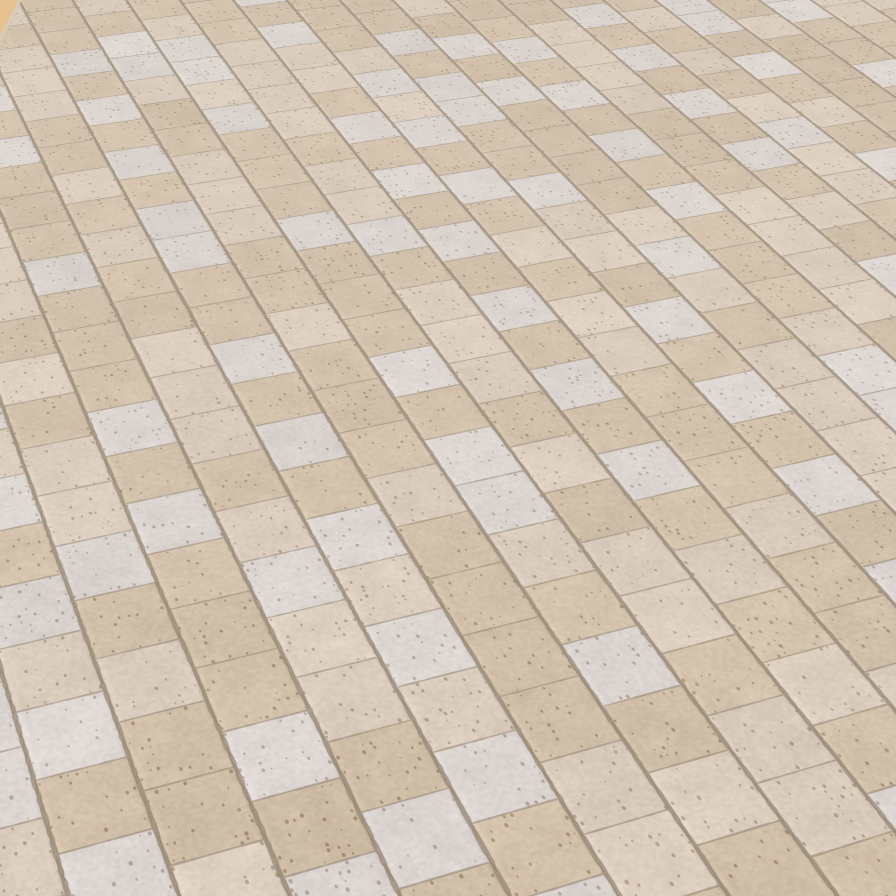
Give the GLSL for this texture, as a Shadertoy shader.

```glsl
// Running-bond stone paving in tan, cream and pale grey, seen in perspective.

#define VANISH vec2(-0.5104, -0.969)   // where the long joints meet, y downwards
#define LONG_JOINT 0.026               // half widths, as a share of one block
#define CROSS_JOINT 0.012
#define TAN vec3(0.820, 0.750, 0.665)
#define CREAM vec3(0.860, 0.803, 0.742)
#define PALE vec3(0.862, 0.832, 0.816)
#define GROUT vec3(0.585, 0.530, 0.460)
#define WOOD vec3(0.900, 0.760, 0.570)
#define PIT_CELLS 10.0
#define PIT_CHANCE 0.17
#define MOTTLE 0.045

float hash(vec2 p) {
    vec3 q = fract(p.xyx * 0.1031);
    q += dot(q, q.yzx + 33.33);
    return fract((q.x + q.y) * q.z);
}

float noise(vec2 p) {
    vec2 i = floor(p), f = fract(p);
    f = f * f * (3.0 - 2.0 * f);
    vec2 e = vec2(0.0, 1.0);
    return mix(mix(hash(i), hash(i + e.yx), f.x),
               mix(hash(i + e.xy), hash(i + e.yy), f.x), f.y);
}

// Canvas point (y downwards) to paving plane: x counts columns, y counts blocks.
vec2 toGround(vec2 p) {
    vec2 d = p - VANISH;
    float slope = d.x / d.y;
    float column = (slope - 0.4235) / (0.0632 - 0.0015 * slope);
    float along = 28.05 + 0.386 * column - 42.97 * (1.0 + 0.0015 * column) / d.y;
    return vec2(column, along);
}

// Pale blocks favour every other block of every other column.
vec3 blockColour(vec2 id) {
    float pick = hash(id + 71.3);
    vec2 odd = mod(id, 2.0);
    float pale = 0.09, cream = 0.50;
    if (odd.x < 0.5) {
        pale = odd.y < 0.5 ? 0.78 : 0.06;
        cream = odd.y < 0.5 ? 0.10 : 0.14;
    }
    vec3 colour = pick < pale ? PALE : pick < pale + cream ? CREAM : TAN;
    return colour + 0.030 * (hash(id + 17.9) - 0.5);
}

// Sparse weathered holes, one possible per small cell.
float pits(vec2 local, vec2 id, vec2 footprint) {
    vec2 p = local * PIT_CELLS;
    vec2 cell = floor(p), seed = cell + id * 37.0;
    vec2 centre = 0.3 + 0.4 * vec2(hash(seed + 5.1), hash(seed + 9.7));
    float radius = mix(0.10, 0.26, hash(seed + 2.3));
    float soft = PIT_CELLS * 0.5 * (footprint.x + footprint.y);
    float dist = length((p - cell - centre) * vec2(1.3, 0.9));
    float cover = clamp((radius - dist) / soft + 0.5, 0.0, 1.0);
    return cover * step(hash(seed), PIT_CHANCE);
}

void mainImage(out vec4 fragColor, in vec2 fragCoord) {
    vec2 p = fragCoord / iResolution.xy;
    p.y = 1.0 - p.y;
    vec2 ground = toGround(p);
    vec2 footprint = fwidth(ground);

    // Shift each column by half a block
    float column = floor(ground.x);
    vec2 bond = vec2(ground.x, ground.y - 0.5 * column);
    vec2 id = floor(bond), local = bond - id;

    // Block face: mottling, grain and pits
    vec3 colour = blockColour(id);
    float stain = noise(bond * 3.0 + id * 7.0) - 0.5;
    float grain = noise(bond * 24.0) - 0.5;
    float nearness = smoothstep(-0.1, 0.8, p.y);
    colour += MOTTLE * (0.7 * stain + mix(0.5, 1.0, nearness) * grain);
    colour -= vec3(0.16, 0.18, 0.20) * pits(local, id, footprint);

    // Worn edges: light on the left bevel, shade towards the right
    float bevel = smoothstep(0.02, 0.045, local.x) * (1.0 - smoothstep(0.055, 0.10, local.x));
    colour += 0.022 * bevel - 0.035 * smoothstep(0.93, 0.99, local.x);

    // Joints, with uneven width and depth
    vec2 edge = min(local, 1.0 - local);
    float wear = noise(bond * vec2(9.0, 14.0));
    vec2 halfWidth = vec2(LONG_JOINT, CROSS_JOINT) * mix(0.65, 1.3, wear);
    vec2 joint = clamp((halfWidth - edge) / footprint + 0.5, 0.0, 1.0);
    float depth = max(joint.x * mix(0.95, 0.70, wear), joint.y * 0.62);
    colour = mix(colour, GROUT, depth);

    // Distance lightens the far end
    colour = mix(colour, vec3(0.86, 0.82, 0.77), 0.12 * (1.0 - p.y));

    // Wooden board in the far left corner
    float board = 1.0 - p.x / 0.024 - p.y / 0.046;
    float soft = fwidth(board);
    colour = mix(colour, CREAM, smoothstep(-soft, soft, board));
    colour = mix(colour, WOOD, smoothstep(-soft, soft, board - 0.12));

    fragColor = vec4(clamp(colour, 0.0, 1.0), 1.0);
}
```
